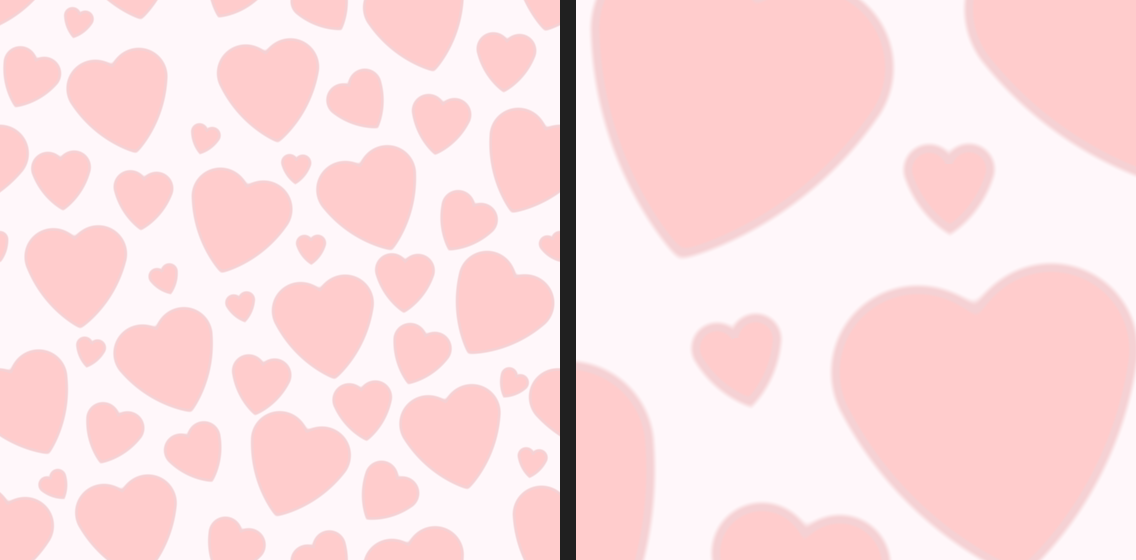
Left: the whole. Right: its middle third, enlarged.
Give the GLSL for this pattern, as a WebGL 2 fragment shader.

```glsl
#version 300 es
precision highp float;

uniform vec2 u_resolution;
out vec4 fragColor;

// Colours
const vec3 PAPER = vec3(1.0, 0.97, 0.98);
const vec3 PINK = vec3(1.0, 0.80, 0.80);
const vec3 RIM = vec3(0.96, 0.82, 0.83);

// Half widths of the hearts, in canvas units
const float LARGE = 0.0918;
const float MEDIUM = 0.0535;
const float SMALL = 0.027;

// Layout: a wrapping, nearly hexagonal lattice with jitter
const int COUNT = 15;
const vec2 STEP_A = vec2(1.0, 4.0) / 15.0;
const vec2 STEP_B = vec2(4.0, 1.0) / 15.0;
const float JITTER_MIN = 0.020;
const float JITTER_MAX = 0.038;
const float GAP_NUDGE = 0.06;     // pulls a gap centre to equal clearance
const float MEDIUM_ROOM = 0.156;  // clearance needed by a medium heart
const float SMALL_ROOM = 0.128;   // clearance needed by a small heart
const float SKIP = 0.1;           // share of small gaps left empty
const float MAX_TILT = 0.65;

// Edge profile, in canvas units
const float EDGE = 0.004;
const float RIM_WIDTH = 0.004;

// Heart outline for a half width of 1: a lobe arc tangent to a side arc
const vec2 LOBE = vec2(0.44, 0.44);
const float LOBE_RADIUS = 0.56;
const vec2 SIDE = vec2(-1.305, 1.009);
const float SIDE_RADIUS = 2.395;
const float HEART_SHIFT = 0.06;
const float TIP_ROUNDING = 0.0016;

const float TAU = 6.2831853;

float hash(float n, float seed) {
    return fract(sin(n * 12.9898 + seed * 78.233) * 43758.5453);
}

float cross2(vec2 a, vec2 b) {
    return a.x * b.y - a.y * b.x;
}

float heartShape(vec2 p) {
    p.y += HEART_SHIFT;
    p.x = sqrt(p.x * p.x + TIP_ROUNDING);
    bool onLobe = cross2(LOBE - SIDE, p - LOBE) > 0.0;
    return onLobe ? length(p - LOBE) - LOBE_RADIUS
                  : length(p - SIDE) - SIDE_RADIUS;
}

// Distance to a tilted heart, repeated on every tile
float heart(vec2 p, vec2 center, float size, float id) {
    vec2 d = p - center;
    d -= floor(d + 0.5);
    float tilt = MAX_TILT * (2.0 * hash(id, 3.0) - 1.0);
    float c = cos(tilt), s = sin(tilt);
    return heartShape(mat2(c, -s, s, c) * d / size) * size;
}

// Centre of the large heart a and b lattice steps away from heart i
vec2 largeCenter(float i, float a, float b) {
    float id = mod(i + a + 4.0 * b, float(COUNT));
    float angle = TAU * hash(id, 1.0);
    float radius = mix(JITTER_MIN, JITTER_MAX, hash(id, 2.0));
    return (i + a) * STEP_A + b * STEP_B + radius * vec2(cos(angle), sin(angle));
}

// Medium or small heart in the gap between three large ones
float gapHeart(vec2 p, vec2 u, vec2 v, vec2 w, float id) {
    vec2 gap = (u + v + w) / 3.0;
    gap += GAP_NUDGE * (normalize(gap - u) + normalize(gap - v) + normalize(gap - w));
    float room = min(distance(gap, u), min(distance(gap, v), distance(gap, w)));
    if (room > MEDIUM_ROOM) return heart(p, gap, MEDIUM, id);
    if (room < SMALL_ROOM || hash(id, 4.0) < SKIP) return 1.0;
    return heart(p, gap, SMALL, id);
}

void main() {
    vec2 p = gl_FragCoord.xy / u_resolution;
    float dist = 1.0;
    for (int k = 0; k < COUNT; k++) {
        float i = float(k);
        vec2 here = largeCenter(i, 0.0, 0.0);
        vec2 nextA = largeCenter(i, 1.0, 0.0);
        vec2 nextB = largeCenter(i, 0.0, 1.0);
        vec2 across = largeCenter(i, 1.0, 1.0);
        dist = min(dist, heart(p, here, LARGE, i));
        dist = min(dist, gapHeart(p, nextA, nextB, here, i + 20.0));
        dist = min(dist, gapHeart(p, nextA, nextB, across, i + 40.0));
    }

    // Soft edge with a faint greyer rim
    float blur = max(EDGE, 1.5 / min(u_resolution.x, u_resolution.y));
    float rim = smoothstep(-RIM_WIDTH - 0.5 * blur, -RIM_WIDTH, dist);
    float outside = smoothstep(-0.5 * blur, 0.5 * blur, dist);
    fragColor = vec4(mix(mix(PINK, RIM, rim), PAPER, outside), 1.0);
}
```
